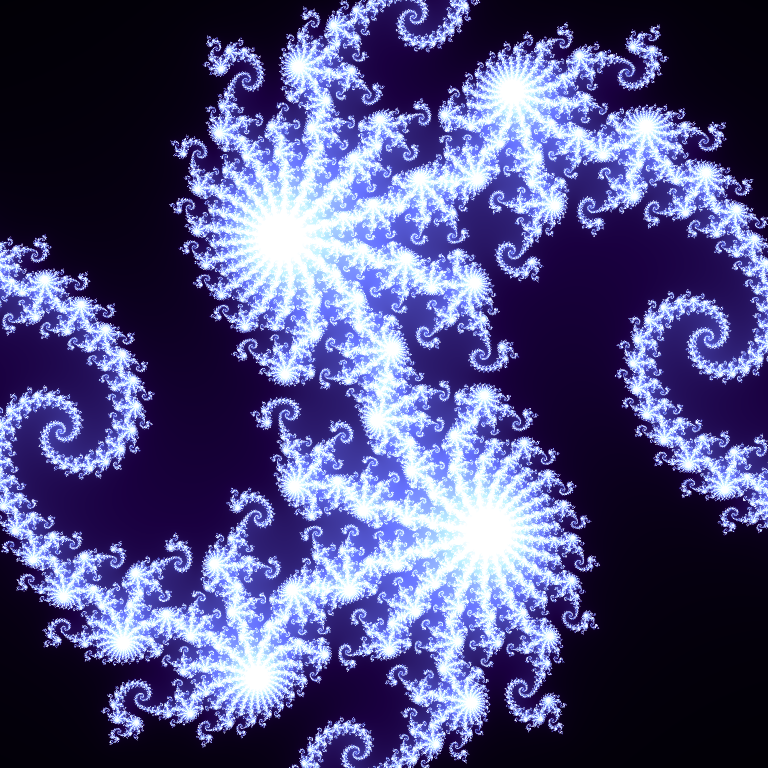
Reproduce this background procedurally as a three.js fragment shader.

```glsl
// Julia set of z^2 + c: twin starbursts, spiral arms and curled filaments.
// Each point is iterated until it escapes; the smoothed escape count picks a
// colour from a night-violet to blue to white ramp, averaged over four taps.

varying vec2 vUv;

const vec2 JULIA_C = vec2(-0.8, -0.156);
const vec2 VIEW_CENTRE = vec2(0.501, 0.499);
const float VIEW_WIDTH = 1.25;
const int MAX_STEPS = 320;
const float ESCAPE_SQ = 4096.0;
const float TAP_OFFSET = 0.00025; // in canvas widths

const vec3 NIGHT = vec3(0.0, 0.0, 0.01);
const vec3 VIOLET = vec3(0.10, 0.0, 0.25);
const vec3 BLUE = vec3(0.40, 0.45, 1.0);
const vec3 ICE = vec3(0.75, 0.95, 1.0);
const vec3 WHITE = vec3(1.0);

vec2 complexSquare(vec2 z) {
  return vec2(z.x * z.x - z.y * z.y, 2.0 * z.x * z.y);
}

// Continuous number of steps before the orbit leaves the escape disc.
float escapeCount(vec2 z, vec2 c) {
  for (int i = 0; i < MAX_STEPS; i++) {
    z = complexSquare(z) + c;
    float r2 = dot(z, z);
    if (r2 > ESCAPE_SQ) {
      return float(i) + 1.0 - log2(0.5 * log2(r2));
    }
  }
  return float(MAX_STEPS);
}

float ramp(float from, float to, float x) {
  return clamp((x - from) / (to - from), 0.0, 1.0);
}

// Piecewise linear palette over the escape count.
vec3 palette(float count) {
  vec3 colour = mix(NIGHT, VIOLET, ramp(1.0, 22.0, count));
  colour = mix(colour, BLUE, ramp(22.0, 95.0, count));
  colour = mix(colour, ICE, ramp(95.0, 180.0, count));
  return mix(colour, WHITE, ramp(180.0, 250.0, count));
}

vec3 juliaColour(vec2 uv) {
  vec2 z = (uv - VIEW_CENTRE) * VIEW_WIDTH;
  return palette(escapeCount(z, JULIA_C));
}

void main() {
  // Four taps around the point soften the filament edges.
  vec3 sum = vec3(0.0);
  for (int i = 0; i < 4; i++) {
    float column = mod(float(i), 2.0);
    float row = floor(float(i) / 2.0);
    vec2 offset = (vec2(column, row) - 0.5) * 2.0 * TAP_OFFSET;
    sum += juliaColour(vUv + offset);
  }
  gl_FragColor = vec4(sum / 4.0, 1.0);
}
```
